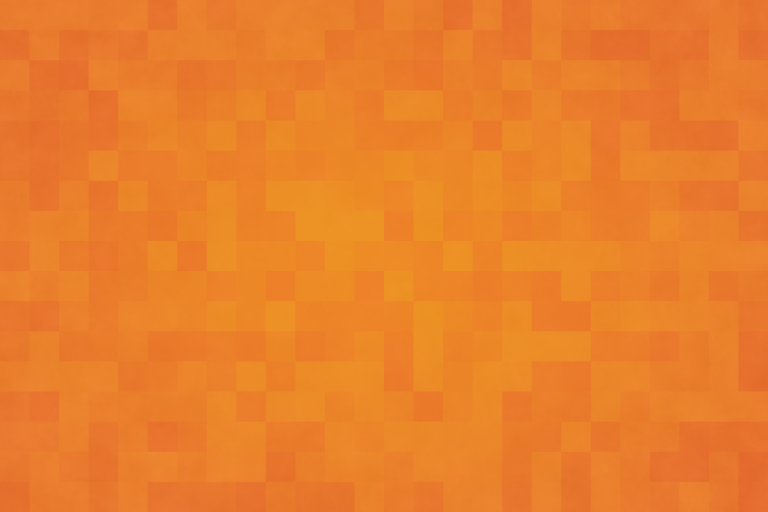
A Shadertoy shader for this pattern:

```glsl
// Warm orange mosaic of 26 x 17 flat tiles with a glowing centre and a mottled paper grain.

float hash(ivec2 cell) {
    uvec2 q = uvec2(cell) * uvec2(1597u, 7919u);
    uint n = (q.x ^ (q.y << 7)) + 977u;
    n = (n ^ (n >> 15)) * 73244475u;
    n = (n ^ (n >> 13)) * 73244475u;
    n ^= n >> 16;
    return float(n & 65535u) / 65535.0;
}

float valueNoise(vec2 p) {
    ivec2 i = ivec2(floor(p));
    vec2 f = fract(p);
    f = f * f * (3.0 - 2.0 * f);
    return mix(mix(hash(i), hash(i + ivec2(1, 0)), f.x),
               mix(hash(i + ivec2(0, 1)), hash(i + ivec2(1, 1)), f.x), f.y);
}

// Signed grain around zero, from broad stains down to fine fibres
float paperGrain(vec2 p) {
    float sum = 0.0, amplitude = 0.5;
    for (int octave = 0; octave < 5; octave++) {
        sum += amplitude * (valueNoise(p) - 0.5);
        p = mat2(1.6, 1.2, -1.2, 1.6) * p + vec2(31.7, 57.3);
        amplitude *= 0.72;
    }
    return sum;
}

// Tile tone from -1 (dark) to 1 (light), gathered around a few levels
float tileTone(ivec2 tile) {
    float pick = hash(tile + ivec2(211, 83));
    float level = pick < 0.12 ? -1.15 : pick < 0.38 ? -0.6 : pick < 0.62 ? 0.05 : 0.75;
    return level + 0.3 * (hash(tile + ivec2(47, 401)) - 0.5);
}

// Tones of the four nearest tiles, blended over one pixel at their borders
float mosaic(vec2 p, vec2 pixel) {
    vec2 g = p - 0.5;
    ivec2 i = ivec2(floor(g));
    vec2 f = clamp((fract(g) - 0.5) / pixel + 0.5, 0.0, 1.0);
    return mix(mix(tileTone(i), tileTone(i + ivec2(1, 0)), f.x),
               mix(tileTone(i + ivec2(0, 1)), tileTone(i + ivec2(1, 1)), f.x), f.y);
}

void mainImage(out vec4 fragColor, in vec2 fragCoord) {
    vec2 uv = fragCoord / iResolution.xy;
    vec2 grid = vec2(26.0, 17.0);
    float tone = mosaic(uv * grid, grid / iResolution.xy);

    // Golden centre fading to red-orange at the rim
    float rim = smoothstep(0.0, 0.74, length(uv - vec2(0.5, 0.49)));
    vec3 color = mix(vec3(0.930, 0.547, 0.148), vec3(0.908, 0.460, 0.187), rim);

    // Tiles shift mostly in green, between amber and deep orange
    color += tone * mix(vec3(-0.002, 0.034, -0.010), vec3(0.010, 0.031, 0.002), rim);

    // Worn paper, stronger towards the rim
    vec2 paper = fragCoord / iResolution.y;
    float grain = paperGrain(paper * 16.0 + 40.0);
    color += grain * mix(0.018, 0.045, rim) * vec3(0.6, 1.0, 0.8);

    fragColor = vec4(clamp(color, 0.0, 1.0), 1.0);
}
```
